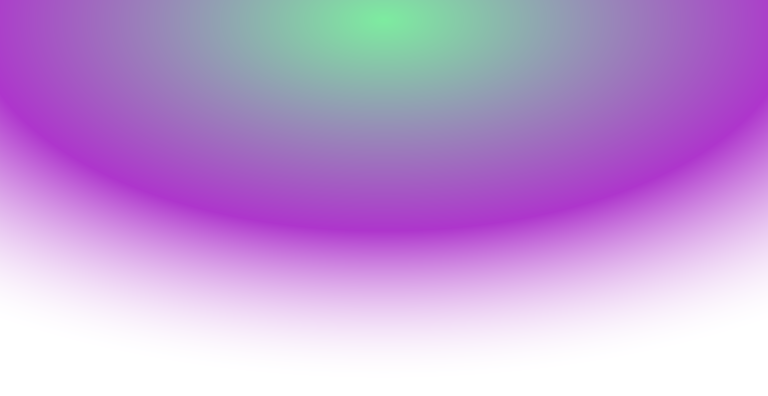
A WebGL 1 fragment shader for this background:

```glsl
precision highp float;
// Elliptical glow: a green core blends to a violet rim, then fades softly to white.

#define GLOW_CENTER vec2(0.5, 0.95)
#define RIM_RADIUS 0.533
#define FADE_RADIUS 0.92
#define FADE_POWER 1.9
#define CORE_COLOR vec3(0.490, 0.925, 0.627)
#define RIM_COLOR vec3(0.682, 0.208, 0.800)
#define PAPER_COLOR vec3(1.0)

uniform vec2 u_resolution;

// Linear blend from the core to the rim, then an eased fade to the paper
vec3 glowColor(float radius) {
  vec3 inner = mix(CORE_COLOR, RIM_COLOR, clamp(radius / RIM_RADIUS, 0.0, 1.0));
  float fade = clamp((radius - RIM_RADIUS) / (FADE_RADIUS - RIM_RADIUS), 0.0, 1.0);
  float coverage = pow(1.0 - fade, FADE_POWER);
  return mix(PAPER_COLOR, inner, coverage);
}

void main() {
  // Canvas fractions make the ellipse follow the canvas proportions
  vec2 uv = gl_FragCoord.xy / u_resolution;
  gl_FragColor = vec4(glowColor(length(uv - GLOW_CENTER)), 1.0);
}
```
